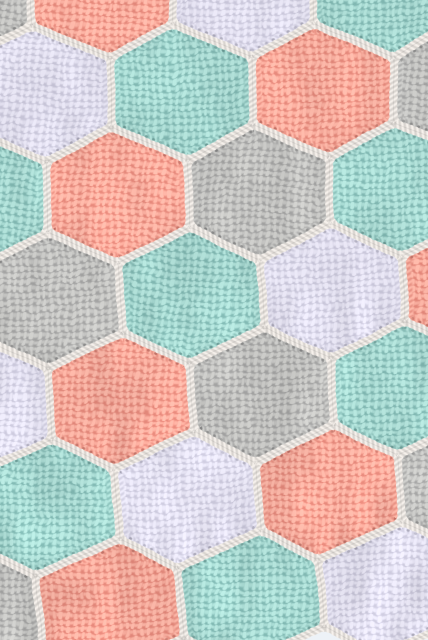
This pattern is drawn by a Shadertoy shader. Its source:

```glsl
// Crocheted blanket of four-coloured hexagons joined by cream chain stitching.
#define COL 0.330          // hexagon spacing across, in canvas widths
#define ROW 0.2383         // hexagon spacing down
#define STRETCH 1.2        // vertical stretch that makes the cells regular
#define LAST_ROW 6.0       // rows below this are bare backdrop
#define SEAM 0.0092        // half width of the cream seam
#define ROUNDING 0.010     // softness of the hexagon corners
#define STITCH vec2(0.0168, 0.0160)
#define CHAIN 0.0125       // length of one seam stitch
#define EYELET 0.0185      // spacing of the gaps beside the seam
#define WOBBLE 0.005       // hand-made unevenness
#define TAU 6.2831853

// Yarn of each hexagon: 0 coral, 1 teal, 2 lavender, 3 grey
const int YARN[28] = int[28](
    3, 0, 2, 1,   2, 1, 0, 3,   1, 0, 3, 1,   3, 1, 2, 0,
    2, 0, 3, 1,   1, 2, 0, 3,   3, 0, 1, 2);
const vec3 LIGHT[4] = vec3[4](vec3(0.99, 0.71, 0.65), vec3(0.69, 0.88, 0.85),
                              vec3(0.91, 0.90, 0.96), vec3(0.79, 0.79, 0.78));
const vec3 DARK[4] = vec3[4](vec3(0.86, 0.48, 0.43), vec3(0.45, 0.67, 0.65),
                             vec3(0.75, 0.74, 0.82), vec3(0.59, 0.59, 0.59));

float hash(vec2 p) {
    vec3 q = fract(vec3(p.xyx) * 0.1031);
    q += dot(q, q.yzx + 33.33);
    return fract((q.x + q.y) * q.z);
}

float noise(vec2 p) {
    vec2 i = floor(p), f = fract(p);
    f = f * f * (3.0 - 2.0 * f);
    return mix(mix(hash(i), hash(i + vec2(1, 0)), f.x),
               mix(hash(i + vec2(0, 1)), hash(i + vec2(1, 1)), f.x), f.y);
}

float softMin(float a, float b, float k) {
    float h = max(k - abs(a - b), 0.0) / k;
    return min(a, b) - 0.25 * h * h * k;
}

// Centre of the hexagon at (column, row): bowed columns, tilted rows
vec2 hexCentre(vec2 cell) {
    float bow = cell.y - 3.4;
    float x = 0.283 - 0.0039 * bow * bow + COL * (cell.x + 0.5 * mod(cell.y, 2.0));
    return vec2(x, ROW * cell.y - 0.0234 - 0.011 * cell.y * (x - 0.43));
}

// Height of the knitted surface: upright bars crossed by short strands
float knit(vec2 p, float seed) {
    vec2 g = p / STITCH + 0.5 * vec2(noise(p * 45.0 + seed), noise(p * 45.0 - seed));
    vec2 id = floor(g), f = fract(g) - 0.5;
    float r = hash(id + seed);
    f.x += 0.22 * f.y + 0.16 * (r - 0.5);
    float bar = 1.0 - smoothstep(0.12, 0.46, length(vec2(f.x, max(abs(f.y) - 0.2, 0.0))));
    float side = max(0.3 - abs(f.x), 0.0);
    float strand = 1.0 - smoothstep(0.08, 0.42, length(vec2(side, f.y + 0.08)));
    return max(bar, 0.75 * strand) * (0.82 + 0.3 * r);
}

vec3 blanket(vec2 p) {
    p += WOBBLE * (vec2(noise(p * 13.0), noise(p * 13.0 + 40.0)) - 0.5);

    // Nearest hexagon
    vec2 guess = vec2(0.0, floor((p.y + 0.0234) / ROW + 0.5));
    guess.x = floor((p.x - hexCentre(guess).x) / COL + 0.5);
    vec2 cell = guess, squash = vec2(1.0, STRETCH);
    float nearest = 1e3;
    for (int k = 0; k < 9; k++) {
        vec2 c = guess + vec2(k % 3 - 1, k / 3 - 1);
        float dist = length((p - hexCentre(c)) * squash);
        if (dist < nearest) { nearest = dist; cell = c; }
    }

    // Distance to the seam, and position along it
    vec2 centre = hexCentre(cell), normal = vec2(1, 0);
    float d = 1.0, closest = 1.0, along = 0.0;
    bool bare = cell.y > LAST_ROW;
    for (int k = 0; k < 9; k++) {
        vec2 c = cell + vec2(k % 3 - 1, k / 3 - 1);
        if (k == 4 || (bare && c.y > LAST_ROW)) continue;
        vec2 other = hexCentre(c), middle = 0.5 * (centre + other);
        vec2 slope = (centre - other) * squash * squash;
        vec2 n = normalize(slope);
        float e = dot(p - middle, n);
        if (e < closest) {
            closest = e;
            normal = n;
            along = dot(p - middle, vec2(-n.y, n.x));
        }
        d = softMin(d, e, ROUNDING);
    }

    // Knitted field, slightly turned and curved in each hexagon
    float seed = 17.0 * hash(cell + 5.0);
    float turn = 0.16 * (hash(cell + 9.0) - 0.5);
    vec2 q = mat2(cos(turn), sin(turn), -sin(turn), cos(turn)) * (p - centre);
    q += vec2(0.5, 0.9) * (hash(cell + 3.0) - 0.5) * q.yx * q.yx;
    float h = knit(q, seed);
    float inside = d - SEAM;
    float rim = 0.55 + 0.35 * cos(TAU * (along / CHAIN + 40.0 * inside));
    h = mix(rim, h, smoothstep(0.006, 0.014, inside));
    float gap = length(vec2((fract(along / EYELET + seed) - 0.5) * EYELET * 0.8, inside - 0.003));
    float eyelet = (1.0 - smoothstep(0.0015, 0.0045, gap)) * smoothstep(0.2, 0.6, abs(normal.y));
    int yarn = YARN[clamp(int(cell.y), 0, 6) * 4 + clamp(int(cell.x) + 1, 0, 3)];
    vec3 wool = mix(DARK[yarn], LIGHT[yarn], clamp(0.22 + 0.95 * h, 0.0, 1.1));
    wool = mix(wool, DARK[yarn] * 0.82, eyelet * (0.4 + 0.5 * noise(p * 60.0)));
    float folds = noise(p * vec2(22.0, 9.0) + seed) - 0.5;
    wool *= 1.0 + (0.05 + 0.05 * p.y) * folds;
    if (bare) wool = vec3(0.93, 0.95, 0.97);

    // Cream chain stitches laid in a chevron along the seam
    float ply = 0.5 + 0.5 * cos(TAU * (along / CHAIN + 0.45 * abs(d) / SEAM));
    float groove = 1.0 - smoothstep(0.0, 0.0022, abs(d));
    vec3 cream = vec3(0.95, 0.93, 0.91) * (0.89 + 0.13 * ply - 0.07 * groove);
    float width = SEAM + 0.0012 * (ply - 0.5) + 0.002 * (noise(p * 70.0) - 0.5);
    return mix(cream, wool, smoothstep(-0.0012, 0.0012, d - width));
}

void mainImage(out vec4 fragColor, in vec2 fragCoord) {
    vec3 sum = vec3(0.0);
    for (int k = 0; k < 4; k++) {
        vec2 pixel = fragCoord + 0.5 * vec2(k % 2, k / 2) - 0.25;
        sum += blanket(vec2(pixel.x, iResolution.y - pixel.y) / iResolution.x);
    }
    fragColor = vec4(sum / 4.0, 1.0);
}
```
